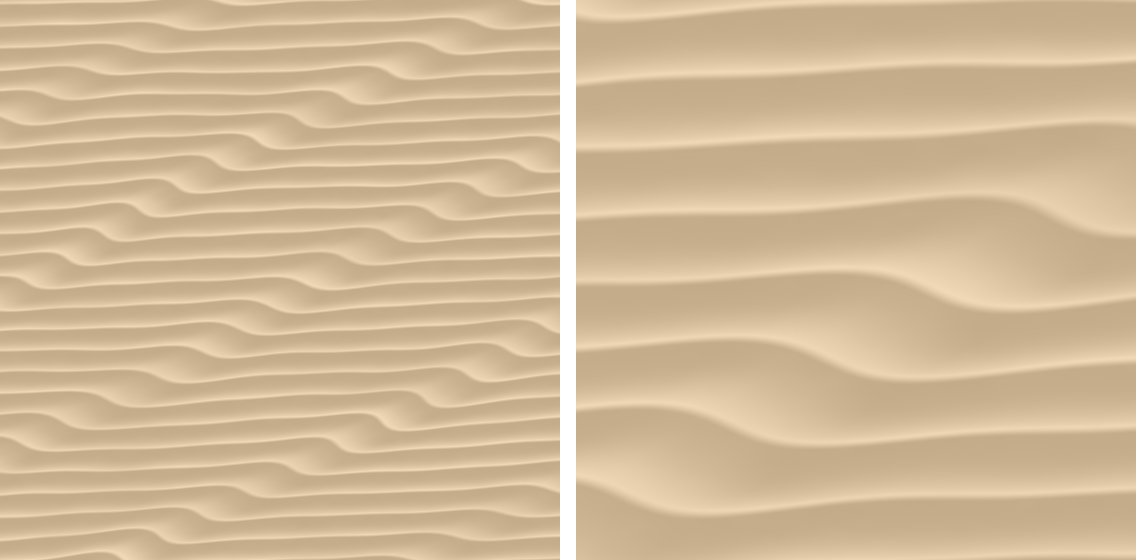
Left: the whole. Right: its middle third, enlarged.
This texture is drawn by a three.js fragment shader. Its source:

```glsl
// Wind-blown sand: wavy horizontal ripples with crisp lit crests and soft glows.
varying vec2 vUv;

const vec3 SHADE_COLOR = vec3(0.768, 0.670, 0.537);
const vec3 LIT_COLOR = vec3(0.937, 0.842, 0.708);
const float RIPPLE_COUNT = 24.0;    // ripples up the canvas
const float WAVE_COUNT = 1.83;      // bends across the canvas
const float WAVE_SHEAR = 1.83;      // sideways drift of the bends per unit of height
const float WAVE_HEIGHT = 0.009;
const float WAVE_PHASE = 0.11;
const float DRIFT_HEIGHT = 0.012;   // slow irregular lift of the ripples
const float GLOW_WIDTH = 0.31;      // in ripple periods
const float LEE_WIDENING = 0.17;    // extra glow where a crest drops
const float CREST_WIDTH = 0.06;
const float CREST_EDGE = 0.14;
const float GRAIN_CONTRAST = 0.012;
const float TAU = 6.2831853;

float hash(vec2 p) {
  return fract(sin(dot(p, vec2(127.1, 311.7))) * 43758.5453);
}

float noise(vec2 p) {
  vec2 cell = floor(p);
  vec2 f = fract(p);
  f = f * f * (3.0 - 2.0 * f);
  float low = mix(hash(cell), hash(cell + vec2(1.0, 0.0)), f.x);
  float high = mix(hash(cell + vec2(0.0, 1.0)), hash(cell + vec2(1.0, 1.0)), f.x);
  return mix(low, high, f.y);
}

float fbm(vec2 p) {
  float sum = 0.0;
  float weight = 0.5;
  for (int i = 0; i < 3; i++) {
    sum += weight * noise(p);
    p = p * 2.03 + 17.3;
    weight *= 0.5;
  }
  return sum / 0.875;
}

// Skewed wave: slow rise, quick drop. Returns its height and its slope.
vec2 skewedWave(float t) {
  float height = sin(t) - 0.5 * sin(2.0 * t) + 0.25 * sin(3.0 * t);
  float slope = cos(t) - cos(2.0 * t) + 0.75 * cos(3.0 * t);
  return vec2(height, slope);
}

// Light over one ripple: phase 0 is the crest, and phase grows upward.
float rippleLight(float phase, float lee) {
  float width = GLOW_WIDTH + LEE_WIDENING * lee;
  float glow = exp(-pow(phase / width, 1.6));
  float crest = exp(-phase / CREST_WIDTH);
  float light = mix(glow, crest, mix(0.28, 0.12, lee));
  float edge = smoothstep(1.0 - CREST_EDGE, 1.0, phase);
  return max(light, edge);
}

void main() {
  vec2 p = vUv;

  // Bend the ripples with a sheared wave of uneven strength
  float strength = mix(0.45, 1.35, noise(p * vec2(2.0, 4.5) + 4.7));
  float wander = 0.16 * (noise(p * vec2(2.5, 3.5) + 31.0) - 0.5);
  float t = TAU * (WAVE_COUNT * (p.x - WAVE_SHEAR * p.y) + WAVE_PHASE + wander);
  vec2 wave = skewedWave(t);
  float drift = DRIFT_HEIGHT * (noise(p * vec2(4.0, 6.0) + 9.0) - 0.5);
  float height = p.y - WAVE_HEIGHT * strength * wave.x - drift;

  // Shade each ripple, with wider glows on the dropping crests
  float lee = clamp(-wave.y * strength / 2.5, 0.0, 1.0);
  float light = rippleLight(fract(height * RIPPLE_COUNT), lee);
  light *= mix(0.82, 1.06, noise(p * vec2(9.0, 20.0) + 2.0));

  // Faint streaks and mottling in the sand
  float grain = fbm(p * vec2(35.0, 80.0)) - 0.5;
  vec3 color = mix(SHADE_COLOR, LIT_COLOR, light) + GRAIN_CONTRAST * grain;

  gl_FragColor = vec4(color, 1.0);
}
```
